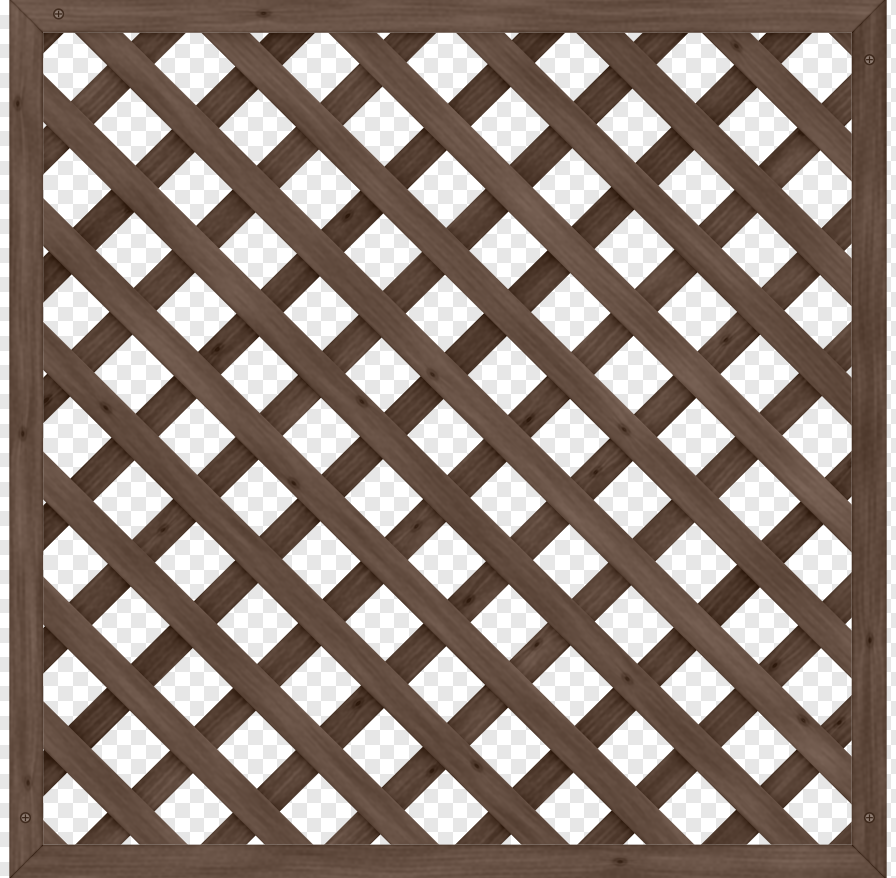
Reproduce this pattern procedurally as a Shadertoy shader.

```glsl
// Brown wooden diagonal lattice in a mitred frame over a pale checkerboard.
#define PITCH vec2(0.1400, 0.1390)      // hole spacing across and down
#define FIRST_HOLE vec2(0.0781, 0.0716) // centre of the top left hole
#define FRONT_WIDTH 0.385               // slat widths as parts of the spacing
#define BACK_WIDTH 0.365
#define OPENING_CENTER vec2(0.4994, 0.4896)
#define OPENING_HALF vec2(0.4512, 0.4531)
#define OUTER_HALF 0.4896
#define CHECKER_SIZE 0.0163
#define DARK_WOOD vec3(0.22, 0.14, 0.09)
#define LIGHT_WOOD vec3(0.52, 0.43, 0.38)
#define SCREW_RADIUS 0.0062
#define KNOT_DENSITY 5.0

float hash(vec2 p) {
    return fract(sin(dot(p, vec2(127.1, 311.7))) * 43758.5453);
}

float noise(vec2 p) {
    vec2 i = floor(p), f = fract(p);
    f = f * f * (3.0 - 2.0 * f);
    return mix(mix(hash(i), hash(i + vec2(1, 0)), f.x),
               mix(hash(i + vec2(0, 1)), hash(i + vec2(1, 1)), f.x), f.y);
}

// Antialiased coverage of a signed distance in canvas widths
float cover(float d) {
    return clamp(0.5 - d * iResolution.x, 0.0, 1.0);
}

// Wood tone: g.x runs along the grain, g.y across it
float woodTone(vec2 g, float seed, float base) {
    float cell = floor(g.x * KNOT_DENSITY);
    float pick = hash(vec2(cell, seed));
    vec2 knot = vec2((cell + 0.3 + 0.4 * hash(vec2(seed, cell + 9.0))) / KNOT_DENSITY,
                     (hash(vec2(cell + 4.0, seed)) - 0.5) * 0.022);
    float r = length((g - knot) * vec2(0.55, 1.0));
    float present = step(0.68, pick);

    // Grain lines wander and bend around each knot
    float bend = present * exp(-r * r * 9000.0);
    vec2 w = g + vec2(0.0, 0.006 * noise(vec2(g.x * 9.0, seed)));
    w.y += (g.y - knot.y) * bend * 0.8;
    w += seed * vec2(3.17, 1.73);
    float broad = noise(w * vec2(7.0, 95.0)) - 0.5;
    float fine = noise(w * vec2(20.0, 330.0)) - 0.5;
    float patches = noise(w * vec2(16.0, 30.0)) - 0.5;
    float grit = noise(w * vec2(260.0, 300.0)) - 0.5;
    float tone = base + 0.20 * broad + 0.20 * fine + 0.16 * patches + 0.10 * grit;
    tone += 0.14 * (hash(vec2(seed, 2.0)) - 0.5);

    // Knot core with faint rings
    float core = present * exp(-r * r * 60000.0);
    return tone - core * (0.50 + 0.12 * sin(r * 1800.0));
}

vec3 woodColor(float tone) {
    return mix(DARK_WOOD, LIGHT_WOOD, clamp(tone, -0.15, 1.2));
}

void mainImage(out vec4 fragColor, in vec2 fragCoord) {
    vec2 p = vec2(fragCoord.x, iResolution.y - fragCoord.y) / iResolution.x;

    // Checkerboard ground
    vec2 square = floor(p / CHECKER_SIZE);
    vec3 color = vec3(mix(1.0, 0.905, mod(square.x + square.y, 2.0)));

    // Diagonal lattice coordinates: x numbers front slats, y numbers back slats
    vec2 uv = (p - FIRST_HOLE) / PITCH;
    vec2 diag = vec2(uv.x - uv.y, uv.x + uv.y);
    vec2 id = floor(diag);
    float scale = PITCH.x * 0.70711;
    vec2 across = diag - id - 0.5;
    across += 0.05 * vec2(hash(id.xx + 11.0) - 0.5, hash(id.yy + 47.0) - 0.5);
    across *= scale;
    float frontEdge = abs(across.x) - 0.5 * FRONT_WIDTH * scale;
    float backEdge = abs(across.y) - 0.5 * BACK_WIDTH * scale;

    // Signed distances to the frame opening
    vec2 q = abs(p - OPENING_CENTER) - OPENING_HALF;
    float opening = max(q.x, q.y);
    float topGap = p.y - OPENING_CENTER.y + OPENING_HALF.y;
    float leftGap = p.x - OPENING_CENTER.x + OPENING_HALF.x;
    float frameShade = 0.42 * exp(-max(topGap, 0.0) * 120.0)
                     + 0.22 * exp(-max(leftGap, 0.0) * 160.0);

    // Back slats, shaded beside the front slats and under the frame
    float tone = woodTone(vec2(diag.x * scale, across.y), id.y + 40.0, 0.50);
    float side = across.x < 0.0 ? 1.0 : 0.5;
    tone -= side * 0.45 * exp(-max(frontEdge, 0.0) * 170.0) + frameShade;
    tone -= 0.25 * exp(backEdge * 900.0);
    color = mix(color, woodColor(tone), cover(backEdge) * cover(opening));

    // Front slats, with a lit upper edge and a dark lower edge
    tone = woodTone(vec2(diag.y * scale, across.x), id.x + 90.0, 0.70);
    tone += (across.x > 0.0 ? 0.10 : -0.40) * exp(frontEdge * 750.0);
    tone -= 0.6 * frameShade * exp(-max(topGap, 0.0) * 60.0);
    color = mix(color, woodColor(tone), cover(frontEdge) * cover(opening));

    // Frame boards meeting at mitred corners
    bool rail = q.y > q.x;
    vec2 away = sign(p - OPENING_CENTER);
    vec2 grain = rail ? vec2(p.x, q.y - 0.019) : vec2(p.y, q.x - 0.019);
    float board = rail ? 7.0 + away.y : 13.0 + away.x;
    tone = woodTone(grain, board, rail ? 0.66 : 0.58);
    tone -= 0.40 * exp(-max(opening, 0.0) * 550.0);
    tone -= 0.50 * exp(-abs(q.x - q.y) * 900.0) * step(0.0, min(q.x, q.y));
    float outer = abs(p.x - 0.5) - OUTER_HALF;
    tone -= 0.30 * exp(min(outer, 0.0) * 500.0);
    float frame = cover(-opening) * cover(outer);
    color = mix(color, woodColor(tone), frame);

    // One slotted screw near each corner
    vec2 seat = away.x + away.y < -1.0 ? vec2(0.434, 0.474) : vec2(0.471, 0.423);
    vec2 s = abs(p - OPENING_CENTER) - seat;
    float head = length(s) - SCREW_RADIUS;
    color = mix(color, DARK_WOOD, 0.85 * cover(head));
    color = mix(color, vec3(0.56, 0.49, 0.45), cover(head + 0.0018));
    float slot = max(min(abs(s.x), abs(s.y)) - 0.0007, head + 0.0025);
    color = mix(color, DARK_WOOD, cover(slot));

    fragColor = vec4(color, 1.0);
}
```
